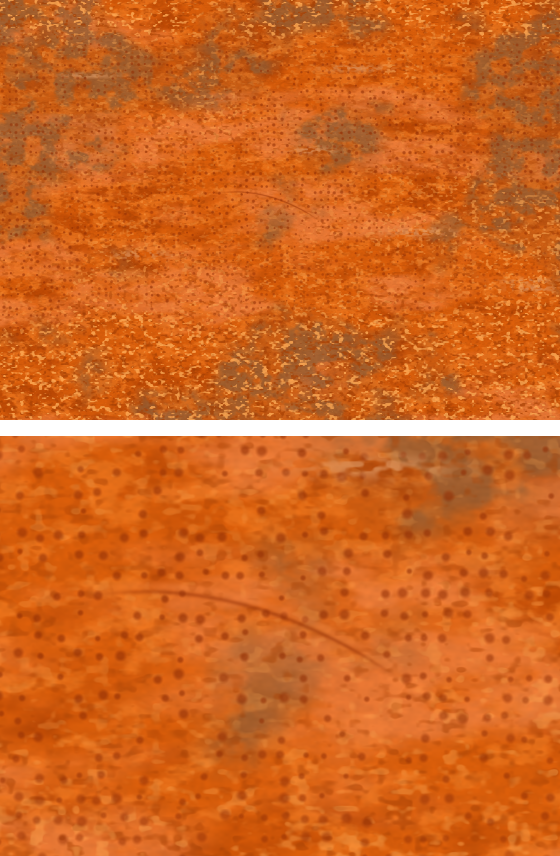
Top: the whole. Bottom: its middle third, enlarged.
Give the GLSL for this texture, as a WebGL 1 fragment shader.

```glsl
precision highp float;
// Weathered rust plate: mottled orange, smooth salmon bands, grey-brown stains.
// Layers of stretched fractal noise set the tones; crusty flecks, round pits,
// pale worn streaks and one faint curved scratch are laid on top.
uniform vec2 u_resolution;

const vec3 DEEP_RUST = vec3(0.73, 0.28, 0.015);
const vec3 ORANGE = vec3(0.84, 0.36, 0.04);
const vec3 BRIGHT_ORANGE = vec3(0.91, 0.45, 0.11);
const vec3 SALMON = vec3(0.92, 0.49, 0.24);
const vec3 STAIN = vec3(0.57, 0.36, 0.20);
const vec3 FLECK = vec3(0.98, 0.65, 0.32);
const vec3 PIT = vec3(0.57, 0.18, 0.02);
const vec3 WORN = vec3(0.88, 0.62, 0.42);

float hash(vec2 p) {
  return fract(sin(dot(p, vec2(127.1, 311.7))) * 43758.5453);
}

float valueNoise(vec2 p) {
  vec2 cell = floor(p);
  vec2 f = fract(p);
  f = f * f * (3.0 - 2.0 * f);
  float low = mix(hash(cell), hash(cell + vec2(1.0, 0.0)), f.x);
  float high = mix(hash(cell + vec2(0.0, 1.0)), hash(cell + 1.0), f.x);
  return mix(low, high, f.y);
}

float fbm(vec2 p) {
  float sum = 0.0;
  float weight = 0.533;
  for (int i = 0; i < 4; i++) {
    sum += weight * valueNoise(p);
    p = mat2(1.9, 0.5, -0.5, 1.9) * p + 17.3;
    weight *= 0.5;
  }
  return sum;
}

// Two octaves of fine, slightly flattened grain
float grain(vec2 p, float seed) {
  vec2 q = p * vec2(95.0, 135.0) + seed;
  return 0.55 * valueNoise(q) + 0.45 * valueNoise(q * 1.83 + 9.1);
}

// Scattered round pits, at most one per cell
float pits(vec2 p, float density) {
  vec2 q = p * density;
  vec2 cell = floor(q);
  vec2 centre = 0.3 + 0.4 * vec2(hash(cell + 3.7), hash(cell + 8.2));
  float radius = mix(0.10, 0.28, hash(cell + 5.9));
  float present = step(0.45, hash(cell + 1.3));
  return present * (1.0 - smoothstep(radius * 0.4, radius + 0.1, length(fract(q) - centre)));
}

// Soft ellipse, 1 at its centre
float blob(vec2 p, vec2 centre, vec2 size) {
  vec2 d = (p - centre) / size;
  return exp(-dot(d, d));
}

// Broken horizontal streaks where the crust has worn off
float wornStreaks(vec2 p, float aspect, float texture) {
  float sum = 0.0;
  for (int i = 0; i < 7; i++) {
    float id = float(i);
    vec2 centre = vec2(aspect * hash(vec2(id, 2.0)), 0.3 + 0.6 * hash(vec2(id, 5.0)));
    vec2 size = vec2(0.05 + 0.06 * hash(vec2(id, 7.0)), 0.006 + 0.012 * hash(vec2(id, 9.0)));
    sum += blob(p, centre, size);
  }
  return min(sum, 1.0) * smoothstep(0.35, 0.65, texture);
}

// Shallow arc falling to the right; x is dark groove, y is light rim
vec2 scratch(vec2 p) {
  float along = p.x - 0.56;
  float d = p.y - (0.543 - 1.7 * along * along);
  float extent = smoothstep(-0.06, 0.02, along) * (1.0 - smoothstep(0.16, 0.21, along));
  return extent * vec2(exp(-d * d / 0.000004), exp(-pow(d - 0.005, 2.0) / 0.000015));
}

void main() {
  vec2 p = gl_FragCoord.xy / u_resolution.y;
  float aspect = u_resolution.x / u_resolution.y;
  float middle = blob(p, vec2(aspect * 0.45, 0.52), vec2(0.45, 0.24));

  // Crusty zones: bottom band, top edge and irregular patches
  float edge = p.y + 0.12 * (fbm(p * 5.0 + 31.0) - 0.5);
  float crust = 1.0 - smoothstep(0.17, 0.29, edge);
  crust += 0.6 * smoothstep(0.82, 1.0, edge);
  crust += 0.75 * smoothstep(0.42, 0.62, fbm(p * vec2(4.0, 6.0) + 4.0)) * (1.0 - middle);
  crust = clamp(crust, 0.0, 1.0);

  // Mottled orange ground
  float mottling = fbm(p * vec2(17.0, 30.0) + 12.0);
  float clouds = fbm(p * vec2(3.0, 4.5) + 53.0);
  vec3 color = mix(DEEP_RUST, ORANGE, smoothstep(0.32, 0.58, 0.6 * mottling + 0.4 * clouds));
  float sheen = smoothstep(0.46, 0.68, fbm(p * vec2(38.0, 66.0)));
  color = mix(color, BRIGHT_ORANGE, 0.8 * sheen);

  // Smooth salmon bands, strongest in the middle
  float bands = fbm(p * vec2(4.0, 13.0) + 7.0) + 0.17 * middle - 0.12 * crust;
  float ripple = smoothstep(0.3, 0.62, fbm(p * vec2(20.0, 48.0) + 21.0));
  color = mix(color, SALMON, 0.8 * smoothstep(0.47, 0.7, bands) * (0.35 + 0.65 * ripple));

  // Grey-brown stains with ragged edges
  float stainArea = fbm(p * vec2(5.0, 6.0) + 40.0) + 0.09 * smoothstep(0.2, 0.4, p.y) - 0.08 * middle;
  float ragged = smoothstep(0.38, 0.6, fbm(p * vec2(26.0, 32.0) + 60.0));
  color = mix(color, STAIN, 0.8 * smoothstep(0.48, 0.66, stainArea) * (0.25 + 0.75 * ragged));

  // Fine grain: dark gaps and light flecks
  float gaps = smoothstep(0.54, 0.8, grain(p, 70.0));
  float flecks = smoothstep(0.56, 0.78, grain(p, 23.0));
  color = mix(color, DEEP_RUST * 0.9, gaps * mix(0.4, 0.75, crust));
  color = mix(color, FLECK, flecks * mix(0.2, 0.85, crust));
  color *= 1.0 + 0.10 * (grain(p * 1.5, 5.0) - 0.5);

  // Pits, worn streaks and scratch
  color = mix(color, PIT, 0.6 * pits(p, 62.0) * (1.0 - 0.7 * crust));
  color = mix(color, WORN, 0.65 * wornStreaks(p, aspect, grain(p, 90.0)));
  vec2 mark = scratch(p);
  color = mix(color, SALMON, 0.35 * mark.y);
  color = mix(color, PIT, 0.45 * mark.x);
  gl_FragColor = vec4(color, 1.0);
}
```
